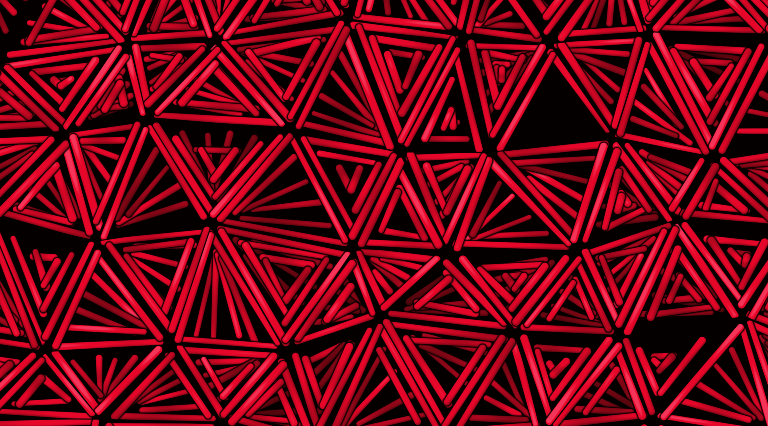
A WebGL 1 fragment shader for this pattern:

```glsl
precision highp float;
// Nested red bars on black: a jittered triangular lattice is searched for the
// triangle around each pixel, which is then filled with inset rings of rounded
// bars, a fan of thinner bars, or a dark hollow. Bars are lit like enamel rods.
uniform vec2 u_resolution;

const vec2 CELL = vec2(0.262, 0.226);     // lattice step, in canvas heights
const float JITTER = 0.105;               // spread of the lattice corners
const float SPACING = 0.0255;             // distance between nested rings
const float HALF_WIDTH = 0.0084;          // bar radius
const float WOBBLE = 0.016;               // spread of the bar ends
const float OUTLINE = 0.003;              // dark gap where bars cross
const float SOFTNESS = 0.0024;            // least edge blur
const float HOLLOW_SHARE = 0.09;
const float FAN_SHARE = 0.4;
const float UNDERLAY_SHARE = 0.35;        // nested triangles with a dim fan below
const vec2 LIGHT = vec2(-0.5, 0.85);
const vec3 BLACK = vec3(0.02, 0.0, 0.0);
const vec3 MAROON = vec3(0.24, 0.02, 0.03);
const vec3 RED = vec3(0.9, 0.025, 0.16);
const vec3 PINK = vec3(0.97, 0.25, 0.39);

float hash(vec2 p) {
  return fract(sin(dot(p, vec2(127.1, 311.7))) * 43758.5453);
}

vec2 hash2(vec2 p) {
  return vec2(hash(p), hash(p + 17.3));
}

vec2 latticeCorner(vec2 id) {
  return vec2(id.x + 0.5 * id.y, id.y) * CELL + (hash2(id) - 0.5) * JITTER;
}

// Positive on the left of the line from a to b.
float edgeDistance(vec2 p, vec2 a, vec2 b) {
  vec2 dir = normalize(b - a);
  return dot(p - a, vec2(-dir.y, dir.x));
}

float insideDistance(vec2 p, vec2 a, vec2 b, vec2 c) {
  return min(edgeDistance(p, a, b), min(edgeDistance(p, b, c), edgeDistance(p, c, a)));
}

// One tapered rod with a dark outline, painted over what lies below.
void drawBar(vec2 p, vec2 a, vec2 b, float radius, float glow, vec2 seed, float blur, inout vec3 color) {
  a += (hash2(seed + 3.1) - 0.5) * WOBBLE;
  b += (hash2(seed + 8.7) - 0.5) * WOBBLE;
  vec2 ab = b - a;
  float along = clamp(dot(p - a, ab) / max(dot(ab, ab), 1e-6), 0.0, 1.0);
  vec2 offset = p - a - ab * along;
  float dist = length(offset);
  float width = radius * mix(0.75 + 0.4 * hash(seed), 1.15 - 0.4 * hash(seed + 5.0), along);
  float across = dist / width;
  float streak = 0.95 + 0.14 * sin(along * 5.0 + 6.28 * hash(seed + 2.0));
  float tone = glow * streak * mix(0.8, 1.2, hash(seed + 4.4));
  tone *= 1.1 - 0.35 * across * across + 0.2 * dot(offset, LIGHT) / width;
  vec3 rod = mix(MAROON, RED, clamp(tone * 1.25 - 0.25, 0.0, 1.0));
  rod = mix(rod, PINK, 0.8 * smoothstep(1.16, 1.36, tone));
  color = mix(color, BLACK, 1.0 - smoothstep(width, width + OUTLINE + blur, dist));
  color = mix(color, rod, 1.0 - smoothstep(width - 0.5 * blur, width + 0.5 * blur, dist));
}

// Bars from the apex to points spread along the base.
void drawFan(vec2 p, vec2 apex, vec2 left, vec2 right, float shine, vec2 seed, float blur, inout vec3 color) {
  for (int i = 0; i < 4; i++) {
    float k = float(i);
    vec2 foot = mix(left, right, (k + 0.5) / 4.0);
    vec2 start = mix(apex, foot, 0.3 * hash(seed + k * 3.7));
    float glow = shine * mix(0.6, 1.1, hash(seed + k * 2.3));
    drawBar(p, start, foot, HALF_WIDTH * 0.85, glow, seed + k * 7.1, blur, color);
  }
}

vec3 fillTriangle(vec2 p, vec2 a, vec2 b, vec2 c, vec2 seed, float blur) {
  vec3 sides = vec3(length(b - c), length(c - a), length(a - b));
  vec2 center = (a * sides.x + b * sides.y + c * sides.z) / (sides.x + sides.y + sides.z);
  float inradius = edgeDistance(center, a, b);
  vec3 color = BLACK;
  float style = hash(seed + 31.7);
  bool hollow = style < HOLLOW_SHARE;
  bool fan = !hollow && style < HOLLOW_SHARE + FAN_SHARE;
  bool underlay = style > 1.0 - UNDERLAY_SHARE;

  if (fan || underlay) {
    float inset = SPACING / inradius;
    float shine = fan ? 0.95 : 0.6;
    vec2 ia = mix(a, center, inset), ib = mix(b, center, inset), ic = mix(c, center, inset);
    float turn = hash(seed + 12.9);
    if (turn < 0.4) drawFan(p, ia, ib, ic, shine, seed, blur, color);
    else if (turn < 0.8) drawFan(p, ib, ic, ia, shine, seed, blur, color);
    else drawFan(p, ic, ia, ib, shine, seed, blur, color);
  }

  // Rings from the innermost out; side a-b is the flat one and is often left open.
  for (int i = 0; i < 4; i++) {
    float ring = 3.0 - float(i);
    float inset = (ring + 0.5) * SPACING / inradius;
    bool covered = ring > 0.5 && (hollow || (fan && (ring > 1.5 || hash(seed + 2.6) < 0.5)));
    if (inset > 0.9 || covered) continue;
    vec2 ra = mix(a, center, inset), rb = mix(b, center, inset), rc = mix(c, center, inset);
    vec2 id = seed + ring * 13.7;
    float glow = 1.06 - 0.06 * ring;
    if (hash(id + 1.9) > 0.2) drawBar(p, ra, rb, HALF_WIDTH * 0.9, glow * 0.88, id, blur, color);
    if (hash(id + 6.3) > 0.04) drawBar(p, rb, rc, HALF_WIDTH, glow, id + 40.3, blur, color);
    if (hash(id + 9.2) > 0.04) drawBar(p, rc, ra, HALF_WIDTH, glow, id + 80.9, blur, color);
  }
  return mix(BLACK, color, smoothstep(0.0, blur, insideDistance(p, a, b, c)));
}

void main() {
  vec2 p = gl_FragCoord.xy / u_resolution.y;
  float blur = max(SOFTNESS, 1.0 / u_resolution.y);
  float row = p.y / CELL.y;
  vec2 home = floor(vec2(p.x / CELL.x - 0.5 * row, row));
  vec3 color = BLACK;
  // Each lattice cell holds an upright and an inverted triangle.
  for (int y = -1; y <= 1; y++) {
    for (int x = -1; x <= 1; x++) {
      vec2 id = home + vec2(float(x), float(y));
      vec2 a = latticeCorner(id), b = latticeCorner(id + vec2(1.0, 0.0));
      vec2 c = latticeCorner(id + vec2(0.0, 1.0)), d = latticeCorner(id + 1.0);
      if (insideDistance(p, a, b, c) > 0.0) color = fillTriangle(p, a, b, c, id + 0.31, blur);
      if (insideDistance(p, d, c, b) > 0.0) color = fillTriangle(p, d, c, b, id + 50.77, blur);
    }
  }
  gl_FragColor = vec4(color, 1.0);
}
```
